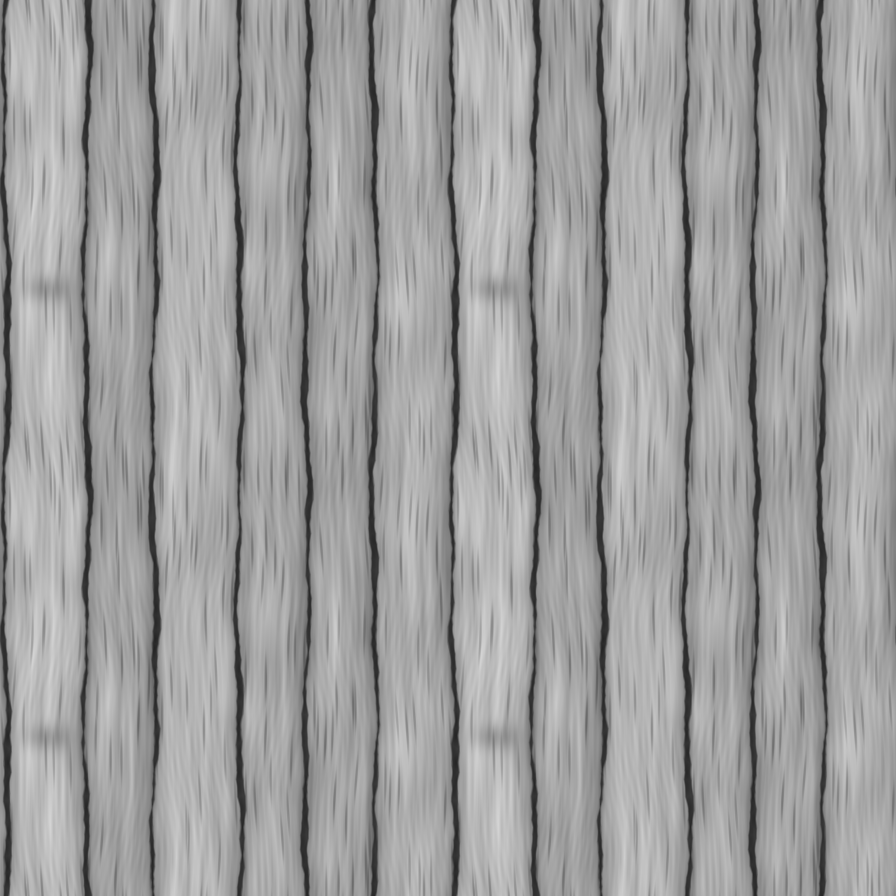
Write a Shadertoy shader that draws this texture.

```glsl
const float TAU = 6.2831853;

// Left edge and grey tone of each plank in one tile
const float EDGE[6] = float[6](0.013, 0.193, 0.344, 0.534, 0.685, 0.836);
const float TONE[6] = float[6](0.745, 0.665, 0.715, 0.68, 0.665, 0.695);

// Soft stains: centre and radius, then their strength
const vec4 STAIN[6] = vec4[6](
    vec4(0.105, 0.355, 0.050, 0.030), vec4(0.750, 0.610, 0.022, 0.090),
    vec4(0.425, 0.410, 0.035, 0.120), vec4(0.915, 0.340, 0.030, 0.090),
    vec4(0.553, 0.430, 0.005, 0.060), vec4(0.293, 0.360, 0.005, 0.120));
const float STRENGTH[6] = float[6](-0.16, 0.10, 0.05, 0.06, 0.13, 0.08);

vec2 hash2(vec2 p) {
    vec3 q = fract(p.xyx * vec3(0.1031, 0.1030, 0.0973));
    q += dot(q, q.yzx + 33.33);
    return fract((q.xx + q.yz) * q.zy);
}

// Distance to the nearest scattered point, wrapping over the unit tile
float cellular(vec2 uv, vec2 cells) {
    vec2 p = uv * cells, id = floor(p), f = p - id;
    float nearest = 2.0;
    for (int j = -1; j <= 1; j++)
        for (int i = -1; i <= 1; i++) {
            vec2 o = vec2(i, j);
            nearest = min(nearest, length(o + hash2(mod(id + o, cells)) - f));
        }
    return nearest;
}

// Sideways drift of a gap along its length
float wander(float y, float i) {
    return 0.005 * sin(TAU * (y + i * 0.37))
         + 0.003 * sin(TAU * (3.0 * y + i * 0.61))
         + 0.0013 * sin(TAU * (8.0 * y + i * 0.23));
}

void mainImage(out vec4 fragColor, in vec2 fragCoord) {
    vec2 uv = fract(2.0 * fragCoord / iResolution.xy);

    // Distances to the gaps on both sides of the plank
    float left = 1.0, right = 1.0, plank = 0.0, next = 0.0, tone = 0.0;
    for (int i = 0; i < 6; i++) {
        float d = fract(uv.x - EDGE[i] - wander(uv.y, float(i)));
        if (d < left) { left = d; plank = float(i); tone = TONE[i]; }
        if (1.0 - d < right) { right = 1.0 - d; next = float(i); }
    }
    float gap = left < right ? plank : next;
    float dist = min(left, right);

    // Wood grain: stretched cells, shifted along each plank
    vec2 grain = uv + vec2(0.006 * sin(TAU * (uv.y + plank * 0.31))
                         + 0.002 * sin(TAU * (3.0 * uv.y + plank * 0.17)), plank * 0.387);
    float fibre = cellular(grain, vec2(96, 5));
    float streak = cellular(grain + vec2(0.0, 0.23), vec2(42, 2));
    float mottle = cellular(grain, vec2(11, 4));
    tone += 0.09 * (fibre - 0.5) + 0.11 * (streak - 0.5) + 0.07 * (0.5 - mottle);
    tone += 0.012 * sin(TAU * (64.0 * grain.x + 2.0 * sin(TAU * grain.y)));

    // Thin tapering cracks
    float crack = cellular(grain + vec2(0.011, 0.41), vec2(54, 3));
    tone -= 0.15 * smoothstep(0.24, 0.04, crack);

    // Knots and bleached patches
    for (int i = 0; i < 6; i++) {
        vec2 d = (fract(uv - STAIN[i].xy + 0.5) - 0.5) / STAIN[i].zw;
        tone += STRENGTH[i] * exp(-dot(d, d));
    }

    // Rounded sides and the ragged dark gap
    tone *= 1.0 - 0.36 * exp(-left / 0.012) - 0.42 * exp(-right / 0.017);
    float rough = cellular(uv, vec2(44, 32)) - 0.5;
    float width = 0.0052 + 0.0018 * sin(TAU * (uv.y + gap * 0.29))
                + 0.0012 * sin(TAU * (4.0 * uv.y + gap * 0.43)) + 0.005 * rough;
    float core = 1.0 - smoothstep(width - 0.003, width + 0.003, dist);
    tone = mix(tone, 0.16 + 0.08 * rough, 0.93 * core);

    fragColor = vec4(vec3(clamp(tone, 0.0, 1.0)), 1.0);
}
```
